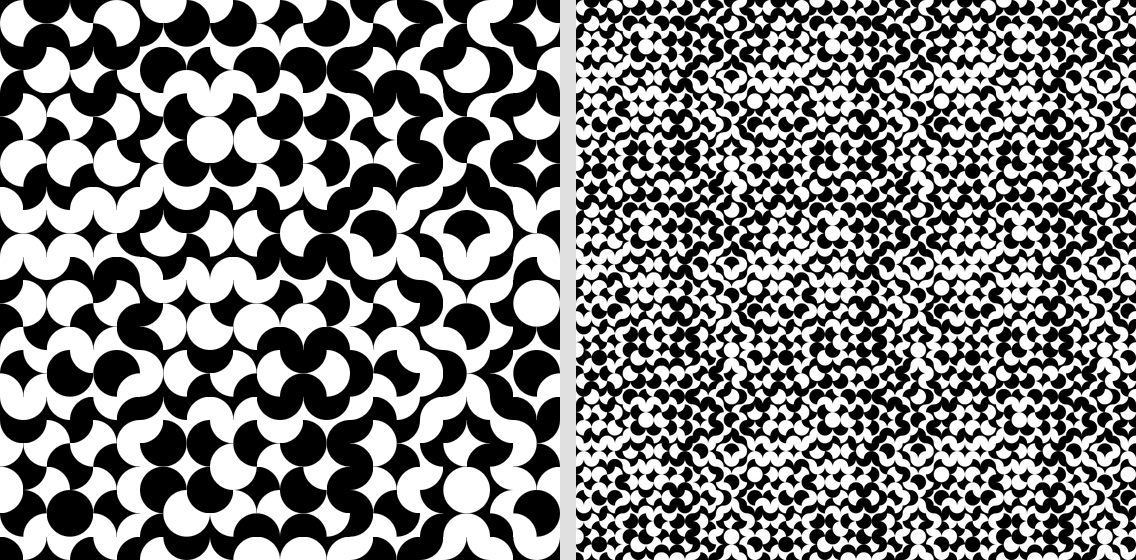
Left, the tile; right, the same tile 3 across and 3 down.
A three.js fragment shader for this pattern:

```glsl
// Black and white Truchet mosaic of quarter discs whose cell edges always agree in colour.
varying vec2 vUv;

const float CELLS = 24.0; // even, so the alternating edge colours wrap

float hash(vec2 p) {
  vec3 q = fract(vec3(p.xyx) * 0.1031);
  q += dot(q, q.yzx + 33.33);
  return fract((q.x + q.y) * q.z);
}

float coin(vec2 p) {
  return step(0.5, hash(p));
}

void main() {
  vec2 grid = vUv * CELLS;
  vec2 cell = mod(floor(grid), CELLS);
  vec2 local = fract(grid);

  // Edge colours alternate along each row and column, from a random start
  float left = mod(cell.x + coin(vec2(cell.y + 7.0, 141.0)), 2.0);
  float bottom = mod(cell.y + coin(vec2(263.0, cell.x + 19.0)), 2.0);

  // The disc sits in a corner where two edges of one colour meet
  vec2 corner = vec2(0.0, abs(left - bottom));
  float flip = coin(cell + vec2(53.0, 87.0));
  corner = abs(corner - flip);
  float disc = abs(left - flip);

  // Quarter disc as wide as the cell, with a narrow soft edge
  float dist = length(local - corner) - 1.0;
  float inside = clamp(0.5 - dist / (CELLS * 0.00195), 0.0, 1.0);
  gl_FragColor = vec4(vec3(mix(1.0 - disc, disc, inside)), 1.0);
}
```
